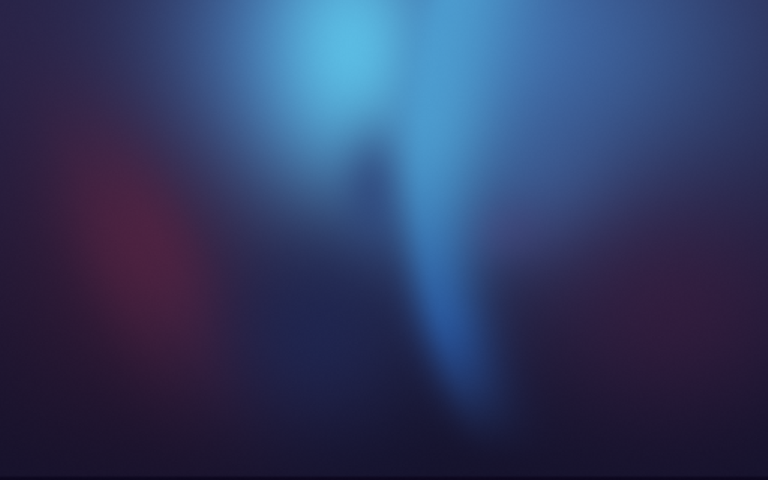
Give the GLSL for this background, as a WebGL 2 fragment shader.

```glsl
#version 300 es
precision highp float;
// Soft blurred light: a cyan glow and a bending blue beam between dark red hazes.

#define ASPECT 1.6          // width of the design space, height is 1
#define BEAM_X 0.885        // beam position where it is furthest left
#define BEAM_BEND 0.4       // how strongly the beam curves
#define BEAM_LEFT 0.062     // softness of the beam's left side
#define STREAKS 0.22        // strength of the streaks in the red haze
#define GRAIN 0.006         // dither against banding

uniform vec2 u_resolution;
out vec4 outColor;

const vec3 FLOOR_NAVY = vec3(0.080, 0.070, 0.170);
const vec3 TOP_INDIGO = vec3(0.155, 0.135, 0.275);
const vec3 HAZE_BLUE  = vec3(0.250, 0.420, 0.660);
const vec3 LEFT_BLUE  = vec3(0.270, 0.470, 0.720);
const vec3 CORE_CYAN  = vec3(0.360, 0.750, 0.900);
const vec3 BEAM_CYAN  = vec3(0.300, 0.620, 0.820);
const vec3 BEAM_BLUE  = vec3(0.150, 0.330, 0.620);
const vec3 DEEP_NAVY  = vec3(0.120, 0.150, 0.320);
const vec3 NOTCH_BLUE = vec3(0.180, 0.270, 0.480);
const vec3 MAROON     = vec3(0.240, 0.100, 0.200);
const vec3 CRIMSON    = vec3(0.360, 0.140, 0.260);
const vec3 PLUM       = vec3(0.230, 0.110, 0.240);
const vec3 MAUVE      = vec3(0.300, 0.260, 0.480);
const vec3 EDGE_DARK  = vec3(0.050, 0.030, 0.120);

float hash(vec2 p) {
    vec3 q = fract(vec3(p.xyx) * 0.1031);
    q += dot(q, q.yzx + 33.33);
    return fract((q.x + q.y) * q.z);
}

float noise(vec2 p) {
    vec2 cell = floor(p);
    vec2 f = fract(p);
    f = f * f * (3.0 - 2.0 * f);
    float low = mix(hash(cell), hash(cell + vec2(1, 0)), f.x);
    float high = mix(hash(cell + vec2(0, 1)), hash(cell + vec2(1, 1)), f.x);
    return mix(low, high, f.y);
}

// Elliptical Gaussian spot
float glow(vec2 p, vec2 center, vec2 radius) {
    vec2 d = (p - center) / radius;
    return exp(-dot(d, d));
}

// Curved beam, sharper on the left and wider toward the top right
float beam(vec2 p) {
    float bend = p.y - 0.65;
    float dx = p.x - BEAM_X - BEAM_BEND * bend * bend;
    float right = mix(0.095, 0.17, smoothstep(0.35, 0.95, p.y));
    float d = dx / (dx < 0.0 ? BEAM_LEFT : right);
    return exp(-d * d) * smoothstep(0.02, 0.36, p.y);
}

void main() {
    vec2 uv = gl_FragCoord.xy / u_resolution;
    vec2 p = uv * vec2(ASPECT, 1.0);
    vec3 color = mix(FLOOR_NAVY, TOP_INDIGO, smoothstep(0.0, 1.0, p.y));

    // Broad blue light from above
    color = mix(color, HAZE_BLUE, 0.95 * glow(p, vec2(1.08, 0.92), vec2(0.50, 0.42)));
    color = mix(color, LEFT_BLUE, 0.85 * glow(p, vec2(0.625, 0.875), vec2(0.30, 0.36)));
    color = mix(color, HAZE_BLUE, 0.50 * glow(p, vec2(1.135, 0.625), vec2(0.16)));

    // Red haze on the left with slanted streaks
    vec2 along = normalize(vec2(0.47, -0.88));
    vec2 d = p - vec2(0.30, 0.48);
    vec2 slanted = vec2(dot(d, vec2(-along.y, along.x)), dot(d, along));
    float streak = 1.0 + STREAKS * (noise(slanted * vec2(22.0, 2.5) + 9.0) - 0.5);
    color = mix(color, MAROON, 0.50 * glow(p, vec2(0.28, 0.42), vec2(0.35)));
    color = mix(color, CRIMSON, 0.70 * streak * glow(slanted, vec2(0.0), vec2(0.13, 0.28)));

    // Plum haze on the right
    color = mix(color, PLUM, 0.65 * glow(p, vec2(1.40, 0.37), vec2(0.30, 0.25)));
    color = mix(color, MAUVE, 0.35 * glow(p, vec2(1.04, 0.52), vec2(0.10, 0.07)));

    // Bright core, then the shadow beneath it
    color = mix(color, CORE_CYAN, 0.95 * glow(p, vec2(0.73, 0.90), vec2(0.17, 0.26)));
    color = mix(color, DEEP_NAVY, 0.80 * glow(p, vec2(0.66, 0.30), vec2(0.20)));
    color = mix(color, NOTCH_BLUE, 0.70 * glow(p, vec2(0.78, 0.60), vec2(0.07, 0.12)));

    // Beam, cyan above and blue below
    vec3 beamColor = mix(BEAM_BLUE, BEAM_CYAN, smoothstep(0.22, 0.76, p.y));
    color = mix(color, beamColor, 0.90 * beam(p));

    // Dark lower rim and fine dither
    color = mix(EDGE_DARK, color, smoothstep(0.003, 0.011, p.y));
    color += GRAIN * (hash(floor(uv * vec2(512.0, 320.0))) - 0.5);
    outColor = vec4(color, 1.0);
}
```
